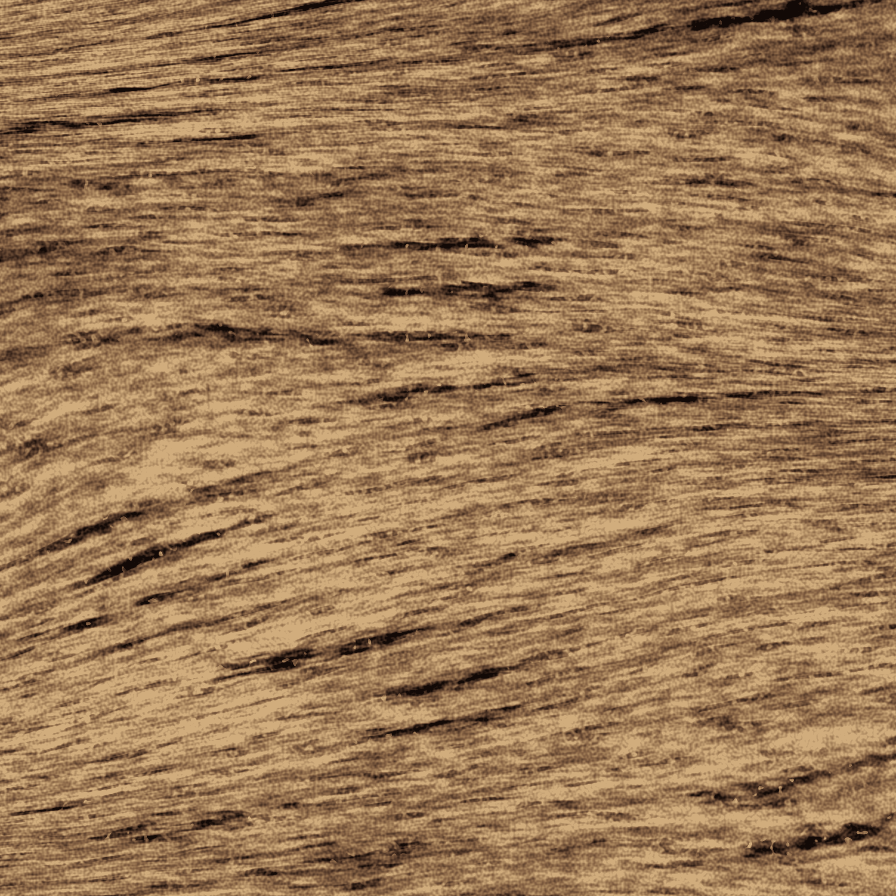
Reproduce this texture procedurally as a WebGL 1 fragment shader.

```glsl
precision highp float;
uniform vec2 u_resolution;

// Weathered brown wood: fine fibres, pores and broken dark seams along a bent grain.
// A grain height is constant along each fibre; gradient noise stretched along it
// builds one tone value, which a six-step colour ramp turns into wood colours.

const vec3 CRACK  = vec3(0.16, 0.10, 0.07);
const vec3 UMBER  = vec3(0.31, 0.21, 0.15);
const vec3 BROWN  = vec3(0.42, 0.30, 0.21);
const vec3 TAN    = vec3(0.53, 0.39, 0.27);
const vec3 HONEY  = vec3(0.63, 0.49, 0.34);
const vec3 STRAW  = vec3(0.73, 0.59, 0.42);

const float BASE_TONE    = 0.662;
const float TOP_TILT     = 0.28;   // slope of the fan at the upper edge
const float LOW_TILT     = 0.24;   // slope of the fan in the lower half
const float ARCH         = 0.08;   // overall bow of the fibres
const float RING_COUNT   = 18.0;
const float SEAM_DEPTH   = 0.40;
const float PORE_DEPTH   = 0.25;
const float FIBRE_AMOUNT = 0.26;
const float HAIR_AMOUNT  = 0.22;
const float GRIT_AMOUNT  = 0.22;
const float SHADE_AMOUNT = 0.20;

float hash(vec2 cell) {
  vec3 q = fract(cell.xyx * vec3(0.1031, 0.1030, 0.0973));
  q += dot(q, q.yzx + 33.33);
  return fract((q.x + q.y) * q.z);
}

float cornerSlope(vec2 cell, vec2 offset) {
  float angle = 6.2832 * hash(cell);
  return dot(vec2(cos(angle), sin(angle)), offset);
}

// Gradient noise, about -0.7 to 0.7.
float noise(vec2 p) {
  vec2 i = floor(p);
  vec2 f = p - i;
  vec2 w = f * f * f * (f * (f * 6.0 - 15.0) + 10.0);
  vec2 e = vec2(1.0, 0.0);
  float low = mix(cornerSlope(i, f), cornerSlope(i + e.xy, f - e.xy), w.x);
  float high = mix(cornerSlope(i + e.yx, f - e.yx), cornerSlope(i + e.xx, f - e.xx), w.x);
  return mix(low, high, w.y);
}

// Noise drawn out along the fibres; the shear hides the noise lattice.
float streak(vec2 grain, float along, float across) {
  return noise(vec2((grain.x + 1.7 * grain.y) * along, grain.y * across) + across);
}

// Grain coordinates: x along the canvas, y constant along a fibre.
vec2 grainSpace(vec2 p) {
  float topFan = TOP_TILT * smoothstep(0.80, 1.05, p.y);
  float lowFan = LOW_TILT * (1.0 - smoothstep(0.30, 0.72, p.y)) * smoothstep(-0.15, 0.30, p.y);
  float bow = p.x - 0.6;
  float rise = topFan * (p.x - 0.75) + lowFan * (p.x - 0.5) - ARCH * bow * bow;
  float wobble = 0.014 * noise(p * vec2(3.0, 5.0) + 8.3)
               + 0.0025 * noise(p * vec2(16.0, 24.0) + 3.1);
  return vec2(p.x, p.y - rise + wobble);
}

vec3 woodRamp(float tone) {
  vec3 color = mix(CRACK, UMBER, clamp((tone - 0.16) / 0.15, -0.6, 1.0));
  color = mix(color, BROWN, clamp((tone - 0.31) / 0.11, 0.0, 1.0));
  color = mix(color, TAN, clamp((tone - 0.42) / 0.11, 0.0, 1.0));
  color = mix(color, HONEY, clamp((tone - 0.53) / 0.10, 0.0, 1.0));
  return mix(color, STRAW, clamp((tone - 0.63) / 0.10, 0.0, 1.9));
}

void main() {
  vec2 p = gl_FragCoord.xy / u_resolution;
  vec2 grain = grainSpace(p);

  // Broad shade: cloudy, darker at the top, lighter at the lower left.
  float tone = BASE_TONE + SHADE_AMOUNT * noise(p * vec2(2.2, 4.0) + 5.7);
  tone -= 0.08 * smoothstep(0.84, 1.0, p.y);
  tone += 0.05 * (1.0 - smoothstep(0.1, 0.6, length((p - vec2(0.1, 0.38)) * vec2(0.7, 1.6))));

  // Fibres from broad to hair-thin, then isotropic grit.
  tone += FIBRE_AMOUNT * streak(grain, 5.0, 58.0);
  tone += FIBRE_AMOUNT * streak(grain, 19.0, 140.0);
  tone += HAIR_AMOUNT * streak(grain, 50.0, 240.0);
  tone += 0.12 * noise(p * vec2(75.0, 95.0));
  tone += GRIT_AMOUNT * noise(p * 290.0);

  // Growth rings: a soft dark band around a ragged, interrupted seam.
  float ring = grain.y * RING_COUNT + 0.9 * noise(vec2(grain.x * 1.2, grain.y * 7.0));
  float ringId = floor(ring);
  float phase = ring - ringId;
  float presence = smoothstep(-0.08, 0.30, noise(vec2(grain.x * 2.8, ringId * 5.37 + 0.4)));
  float band = smoothstep(0.05, 0.5, phase) * (1.0 - smoothstep(0.5, 0.75, phase));
  float ragged = 0.16 * streak(grain, 40.0, 110.0) + 0.10 * streak(grain, 12.0, 60.0);
  float seamWidth = 0.02 + 0.09 * presence;
  float seam = 1.0 - smoothstep(seamWidth * 0.4, seamWidth + 0.04, abs(phase - 0.5 + ragged));
  seam *= presence * smoothstep(-0.30, 0.15, streak(grain, 24.0, 90.0));
  tone -= 0.09 * band * (0.4 + presence) + SEAM_DEPTH * seam;

  // Pores: short dark dashes, denser in the ring bands.
  float pore = smoothstep(0.09, 0.38, streak(grain, 17.0, 125.0) + 0.08 * (band - 0.4));
  pore *= smoothstep(-0.35, 0.10, noise(p * 130.0 + 2.9));
  tone -= PORE_DEPTH * pore;

  // Pale crumbs caught in the seams.
  float crumb = smoothstep(0.28, 0.42, noise(p * 120.0 + 17.0));
  tone += 0.42 * crumb * seam;

  gl_FragColor = vec4(clamp(woodRamp(tone), 0.0, 1.0), 1.0);
}
```
